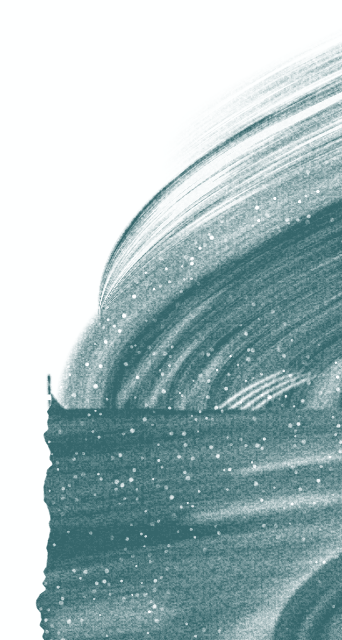
Write a Shadertoy shader that draws this background.

```glsl
// Teal dry-brush sweeps over white: two curved fans above a ragged painted block.
// Parabolic distances steer stretched noise for bristles; tapered strokes lift
// pale marks, then fine grain and scattered specks roughen the ink.

float hash(vec2 p) {
    return fract(sin(dot(p, vec2(127.1, 311.7))) * 43758.5453);
}

float noise(vec2 p) {
    vec2 i = floor(p), f = fract(p);
    f = f * f * (3.0 - 2.0 * f);
    return mix(mix(hash(i), hash(i + vec2(1, 0)), f.x),
               mix(hash(i + vec2(0, 1)), hash(i + vec2(1, 1)), f.x), f.y);
}

// Streaks: x runs across the bristles, y along them.
float bristles(vec2 p) {
    return 0.42 * noise(p) + 0.33 * noise(p * vec2(2.3, 1.4) + 17.0)
         + 0.25 * noise(p * vec2(5.1, 2.2) + 41.0);
}

// Signed distance to a parabola opening right, positive inside.
float arcDistance(vec2 p, vec2 tip, float bend) {
    float h = max(tip.y - p.y, 0.0);
    return (p.x - tip.x - bend * h * h) / sqrt(1.0 + 4.0 * bend * bend * h * h);
}

// Soft line profile centred on zero.
float ridge(float d, float width) {
    return exp(-d * d / (width * width));
}

// Bowed stroke from a to b with tapered ends.
float stroke(vec2 p, vec2 a, vec2 b, float bow, float width) {
    vec2 d = b - a;
    float t = dot(p - a, d) / dot(d, d);
    float off = dot(p - a, vec2(-d.y, d.x)) / length(d) - bow * 4.0 * t * (1.0 - t);
    return ridge(off, width) * smoothstep(0.0, 0.15, t) * (1.0 - smoothstep(0.65, 1.0, t));
}

// Pale dots, at most one per jittered cell in each layer.
float specks(vec2 p) {
    float sum = 0.0;
    for (int layer = 0; layer < 3; layer++) {
        vec2 q = p / 0.15 + float(layer) * 7.37;
        vec2 cell = floor(q);
        vec2 centre = 0.25 + 0.5 * vec2(hash(cell + 3.1), hash(cell + 8.7));
        float radius = mix(0.12, 0.26, hash(cell + 5.3));
        float dotMask = 1.0 - smoothstep(radius * 0.4, radius, length(fract(q) - centre));
        sum += dotMask * step(hash(cell), 0.2) * mix(0.35, 1.0, hash(cell + 1.9));
    }
    return min(sum, 1.0);
}

// Thin sheer fan between the outer and inner arcs.
float sheerFan(vec2 p, float outer, float inner) {
    float across = outer / max(outer - inner, 0.05);
    float along = (p.x - p.y) * 0.6;
    float streak = bristles(vec2(across * 11.0, along));
    float tone = 0.25 + (streak - 0.5) * 1.5 + 0.12 * smoothstep(0.6, 1.0, across);
    float breakup = 0.5 + 0.7 * noise(vec2(across * 30.0, along * 4.0));
    tone += 0.55 * breakup * ridge(outer - 0.04, 0.045) * smoothstep(1.0, 1.8, p.x);
    tone += 0.4 * breakup * ridge(across - 0.8, 0.04) * smoothstep(1.4, 2.4, p.x);
    tone -= 0.3 * ridge(across - 0.3, 0.07) + 0.25 * ridge(across - 0.55, 0.05);
    float halo = 0.5 * smoothstep(0.2, 0.8, streak) * smoothstep(-0.52, -0.1, outer)
               * smoothstep(1.9, 3.6, p.x);
    return mix(halo, max(tone, 0.03), smoothstep(-0.02, 0.03, outer));
}

// Dense fan under the inner arc, darkest along its broad band.
float denseFan(vec2 p, float inner) {
    float band = arcDistance(p, vec2(1.3, 4.9), 0.47);
    float tone = 0.5 + 0.46 * smoothstep(-0.16, 0.06, band) - 0.14 * smoothstep(0.25, 0.6, band);
    tone += (bristles(vec2(inner * 10.0, (p.x - p.y) * 0.6)) - 0.5) * 0.65;
    tone -= 0.45 * stroke(p, vec2(1.33, 5.0), vec2(2.85, 3.35), -0.12, 0.07);
    tone -= 0.35 * stroke(p, vec2(1.72, 5.0), vec2(2.5, 3.95), -0.06, 0.05);
    tone -= 0.25 * stroke(p, vec2(2.1, 5.0), vec2(2.9, 4.1), -0.06, 0.05);
    tone -= 0.35 * stroke(p, vec2(3.75, 5.1), vec2(4.3, 4.2), -0.06, 0.14);
    for (int i = 0; i < 4; i++) {
        vec2 shift = vec2(0.12, 0.02) * float(i);
        tone -= 0.65 * stroke(p, vec2(2.55, 4.97) + shift, vec2(3.6, 4.4) + shift, -0.07, 0.025);
    }
    return tone;
}

// Painted block with gentle level sweeps and a rising curve at the right.
float paintedBlock(vec2 p) {
    float flow = p.y + 0.13 * p.x;
    float tone = 0.92 - 0.2 * smoothstep(1.3, 4.0, p.x);
    tone += (bristles(vec2(flow * 6.0, p.x * 0.6)) - 0.5) * 0.4;
    tone += 0.15 * ridge(flow - 6.62, 0.16) * (1.0 - smoothstep(2.0, 3.4, p.x));
    tone += 0.22 * ridge(p.y - 4.94, 0.045) * (1.0 - smoothstep(2.5, 4.2, p.x));
    tone -= 0.3 * stroke(p, vec2(2.7, 5.72), vec2(4.6, 5.45), -0.06, 0.06);
    tone -= 0.34 * stroke(p, vec2(2.1, 6.28), vec2(4.7, 5.95), -0.08, 0.09);
    tone -= 0.3 * stroke(p, vec2(0.5, 7.55), vec2(2.4, 7.35), -0.05, 0.2);
    tone -= 0.4 * stroke(p, vec2(2.5, 8.0), vec2(4.6, 6.1), 0.08, 0.22);
    float corner = arcDistance(p, vec2(3.25, 7.75), 0.65);
    return mix(tone, 0.88 + 0.3 * (noise(vec2(corner * 11.0, flow)) - 0.5),
               smoothstep(-0.02, 0.05, corner));
}

void mainImage(out vec4 fragColor, in vec2 fragCoord) {
    // Canvas is 7.68 units tall, measured down from the top left.
    vec2 p = vec2(fragCoord.x, iResolution.y - fragCoord.y) * 7.68 / iResolution.y;
    float outer = arcDistance(p, vec2(1.18, 3.65), 0.39);
    float inner = arcDistance(p, vec2(0.72, 4.9), 0.36);
    float dense = smoothstep(-0.07, 0.12, inner);
    float ink = mix(sheerFan(p, outer, inner), denseFan(p, inner), dense);

    // Block, its torn left side and the broken tick above it
    float edge = 0.6 - 0.11 * smoothstep(4.9, 7.7, p.y)
               + 0.13 * (noise(vec2(p.y * 4.0, 2.0)) - 0.5) + 0.08 * (noise(vec2(p.y * 14.0, 9.0)) - 0.5);
    float side = smoothstep(-0.012, 0.012, p.x - edge);
    float below = smoothstep(4.88, 4.94, p.y + 0.06 * (noise(p * 5.0) - 0.5)
                + 0.2 * (1.0 - smoothstep(0.58, 0.8, p.x)));
    ink = mix(ink, paintedBlock(p) * side, below);
    ink = max(ink, stroke(p, vec2(0.58, 4.3), vec2(0.6, 5.0), 0.0, 0.018)
                 * smoothstep(0.25, 0.5, noise(vec2(p.y * 13.0, 5.0))));

    // Specks and grain
    float body = max(dense, below * side);
    ink = min(ink, 1.0) - specks(p) * body * 0.72 * smoothstep(0.1, 0.6, noise(p * 1.3 + 4.0));
    ink = clamp(ink, 0.0, 1.0);
    float grain = 0.6 * noise(p * 50.0) + 0.4 * noise(p * 95.0) - 0.5;
    ink = clamp(ink + grain * (1.9 * ink * (1.0 - ink) + 0.24 * ink), 0.0, 1.0);
    fragColor = vec4(mix(vec3(0.995, 1.0, 1.0), vec3(0.21, 0.4, 0.42), ink), 1.0);
}
```
